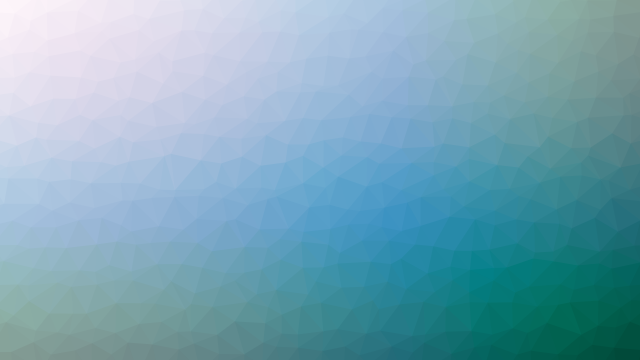
This background is drawn by a WebGL 1 fragment shader. Its source:

```glsl
precision highp float;
// Faceted low-poly gradient: pale pink through blue to deep green, on a jittered triangle mesh.

uniform vec2 u_resolution;

const float CELL_SIZE = 0.058; // mesh spacing, in canvas heights
const float JITTER = 0.75;     // point scatter, as a share of a cell
const float AXIS_MIX = 0.5;    // weight of the vertical ramp against the horizontal

// Ramp stops, light to dark
const vec3 BLUSH    = vec3(1.000, 0.969, 0.984);
const vec3 LILAC    = vec3(0.925, 0.886, 0.941);
const vec3 LAVENDER = vec3(0.816, 0.820, 0.902);
const vec3 HAZE     = vec3(0.651, 0.741, 0.859);
const vec3 SKY      = vec3(0.404, 0.663, 0.812);
const vec3 AZURE    = vec3(0.212, 0.565, 0.753);
const vec3 TEAL     = vec3(0.008, 0.506, 0.541);
const vec3 PINE     = vec3(0.004, 0.424, 0.349);
const vec3 FOREST   = vec3(0.004, 0.275, 0.212);

const mat3 RGB_TO_XYZ = mat3(0.4124, 0.2126, 0.0193,
                             0.3576, 0.7152, 0.1192,
                             0.1805, 0.0722, 0.9505);
const mat3 XYZ_TO_RGB = mat3(3.2406, -0.9689, 0.0557,
                            -1.5372, 1.8758, -0.2040,
                            -0.4986, 0.0415, 1.0570);

// Cube-root XYZ: blends here are perceptual, equal to blends in Lab
vec3 toPerceptual(vec3 srgb) {
  vec3 linear = mix(srgb / 12.92, pow((srgb + 0.055) / 1.055, vec3(2.4)), step(0.04045, srgb));
  return pow(RGB_TO_XYZ * linear, vec3(1.0 / 3.0));
}

vec3 toSrgb(vec3 p) {
  vec3 linear = clamp(XYZ_TO_RGB * (p * p * p), 0.0, 1.0);
  vec3 curve = 1.055 * pow(max(linear, 0.0001), vec3(1.0 / 2.4)) - 0.055;
  return mix(linear * 12.92, curve, step(0.0031308, linear));
}

vec3 blendStop(vec3 base, vec3 stop, float t) {
  return mix(base, toPerceptual(stop), clamp(t, 0.0, 1.0));
}

vec3 ramp(float position) {
  float t = 8.0 * clamp(position, 0.0, 1.0);
  vec3 c = toPerceptual(BLUSH);
  c = blendStop(c, LILAC, t);
  c = blendStop(c, LAVENDER, t - 1.0);
  c = blendStop(c, HAZE, t - 2.0);
  c = blendStop(c, SKY, t - 3.0);
  c = blendStop(c, AZURE, t - 4.0);
  c = blendStop(c, TEAL, t - 5.0);
  c = blendStop(c, PINE, t - 6.0);
  return blendStop(c, FOREST, t - 7.0);
}

vec2 hash2(vec2 p) {
  vec3 q = fract(vec3(p.xyx) * vec3(0.1031, 0.1030, 0.0973));
  q += dot(q, q.yzx + 33.33);
  return fract((q.xx + q.yz) * q.zy);
}

vec2 meshPoint(vec2 id) {
  return id + 0.5 + JITTER * (hash2(id + 50.0) - 0.5);
}

float cross2(vec2 a, vec2 b) { return a.x * b.y - a.y * b.x; }

// Signed distance to the left of the line from a to b
float leftOf(vec2 p, vec2 a, vec2 b) {
  return cross2(b - a, p - a) / length(b - a);
}

// Triangle centroid (xy) and soft coverage (z), weighted for summing
vec3 facet(vec2 p, vec2 a, vec2 b, vec2 c, float pixel) {
  float inside = min(leftOf(p, a, b), min(leftOf(p, b, c), leftOf(p, c, a)));
  float coverage = clamp(0.5 + inside / pixel, 0.0, 1.0);
  return coverage * vec3((a + b + c) / 3.0, 1.0);
}

// Both triangles of one mesh quad, split along its Delaunay diagonal
vec3 quadFacets(vec2 p, vec2 id, float pixel) {
  vec2 a = meshPoint(id);
  vec2 b = meshPoint(id + vec2(1.0, 0.0));
  vec2 c = meshPoint(id + vec2(1.0, 1.0));
  vec2 d = meshPoint(id + vec2(0.0, 1.0));
  float angleSum = cross2(c - b, a - b) * dot(a - d, c - d)
                 + dot(c - b, a - b) * cross2(a - d, c - d);
  if (angleSum < 0.0) {
    vec2 first = a;
    a = b; b = c; c = d; d = first;
  }
  return facet(p, a, b, c, pixel) + facet(p, a, c, d, pixel);
}

void main() {
  float pixel = 1.0 / (u_resolution.y * CELL_SIZE);
  vec2 p = gl_FragCoord.xy * pixel;

  // Find the facet under this pixel
  vec3 sum = vec3(p, 1.0) * 0.001;
  for (int j = -1; j <= 0; j++) {
    for (int i = -1; i <= 0; i++) {
      sum += quadFacets(p, floor(p) + vec2(float(i), float(j)), pixel);
    }
  }

  // Flat colour from the facet centre
  vec2 centre = sum.xy / sum.z / (u_resolution * pixel);
  vec3 color = mix(ramp(centre.x), ramp(1.0 - centre.y), AXIS_MIX);
  gl_FragColor = vec4(toSrgb(color), 1.0);
}
```
